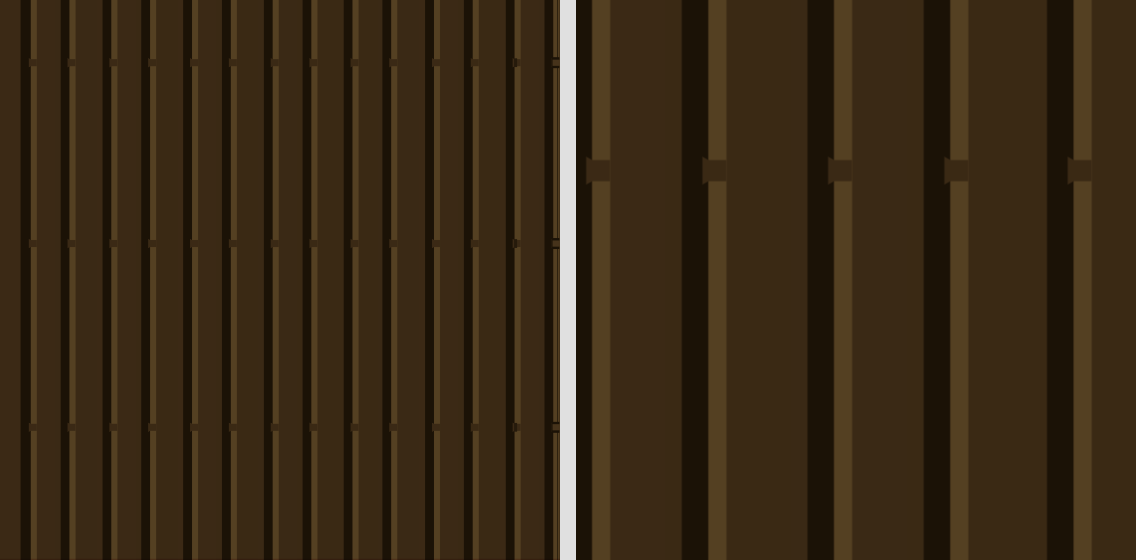
Left: the whole. Right: its middle third, enlarged.
Write a Shadertoy shader that draws this texture.

```glsl
// Dark timber cladding: fourteen upright slats in alternating narrow and wide
// spacing, each with a shadowed groove and a lit edge. Three rows of flared
// notches cut the lit edges; the two rightmost columns show wear.

#define PAIR_PITCH   0.1440   // width of two neighbouring slats
#define NARROW_PITCH 0.0692   // width of the narrower slat in a pair
#define FIRST_GROOVE 0.0391   // left side of the first groove
#define GROOVE_WIDTH 0.0159
#define LIT_WIDTH    0.0107
#define ROW_PITCH    0.3255
#define FIRST_ROW    0.2370   // height of the lowest notch row
#define NOTCH_HALF   0.0063   // half the height of a notch
#define NOTCH_REACH  0.0036   // how far a notch enters the groove
#define EDGE_SOFT    0.0008

const vec3 WOOD   = vec3(0.228, 0.161, 0.081);
const vec3 GROOVE = vec3(0.104, 0.070, 0.024);
const vec3 LIT    = vec3(0.330, 0.250, 0.132);

float hash(float n) { return fract(sin(n * 91.7) * 4375.5); }

// Soft mask that is one between lo and hi
float band(float x, float lo, float hi) {
    float soft = max(EDGE_SOFT, 0.6 / iResolution.y);
    return smoothstep(-soft, soft, x - lo) * smoothstep(-soft, soft, hi - x);
}

void mainImage(out vec4 fragColor, in vec2 fragCoord) {
    vec2 uv = fragCoord / iResolution.xy;

    // Slat index, and distance from the left side of its groove
    float margin = 0.01;
    float x = uv.x - FIRST_GROOVE + margin;
    float pairId = floor(x / PAIR_PITCH);
    x -= pairId * PAIR_PITCH;
    float second = step(NARROW_PITCH, x);
    x -= second * NARROW_PITCH + margin;
    float column = 2.0 * pairId + second;

    // Small irregularities in spacing and groove width
    x += pairId == 4.0 ? 0.0014 : 0.0;
    float grooveStart = column == 0.0 ? -0.0024 : 0.0;
    float litStart = GROOVE_WIDTH;
    float litEnd = litStart + LIT_WIDTH;

    // Height above the nearest notch row; the middle row sits a touch higher
    float row = floor((uv.y - FIRST_ROW) / ROW_PITCH + 0.5);
    float y = uv.y - FIRST_ROW - row * ROW_PITCH;
    y = abs(y - (row == 1.0 ? 0.0026 : 0.0));

    // Slat face, groove and lit edge
    vec3 color = WOOD * (1.0 + 0.02 * (hash(column + 3.0) - 0.5));
    vec3 face = color;
    color = mix(color, GROOVE, band(x, grooveStart, litStart));
    color = mix(color, LIT, band(x, litStart, litEnd));

    // Notch with a flare where it enters the groove
    float flare = 0.002 * clamp((litStart - x) / NOTCH_REACH, 0.0, 1.0);
    float notchHalf = NOTCH_HALF + flare;
    float notchX = band(x, litStart - NOTCH_REACH, litEnd);
    color = mix(color, face, notchX * band(y, -1.0, notchHalf));

    // Wear: a shaded notch, then a split edge with rimmed notches
    if (column == 12.0) {
        float shade = band(x, litStart - 0.001, litStart + 0.0045);
        color = mix(color, mix(GROOVE, WOOD, 0.35), shade * band(y, -1.0, 0.0078));
    } else if (column == 13.0) {
        color = mix(color, GROOVE, 0.8 * band(x, litStart + 0.0068, litStart + 0.0084));
        color = mix(color, GROOVE, notchX * band(y, -1.0, 0.0098));
        float inner = band(x, litStart - 0.0015, 1.0) * band(y, -1.0, 0.0055);
        color = mix(color, mix(WOOD, LIT, 0.45), inner);
    }

    // Faint reddish shade along the bottom
    color *= mix(vec3(0.9, 0.74, 0.74), vec3(1.0), smoothstep(0.0, 0.004, uv.y));

    fragColor = vec4(color, 1.0);
}
```
